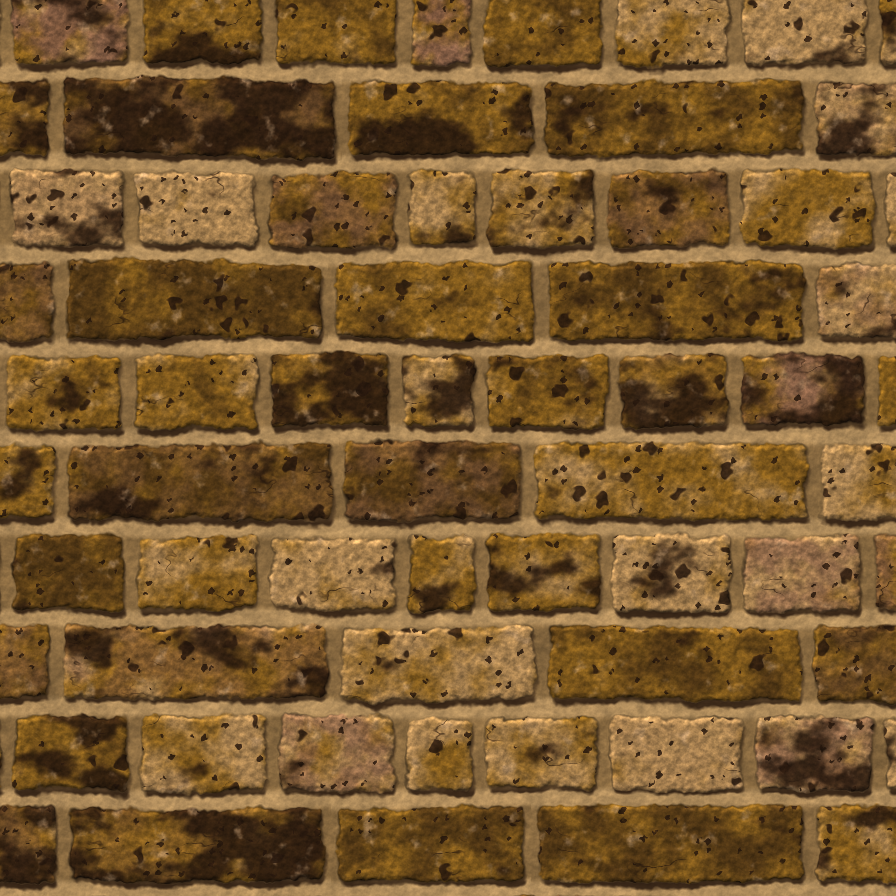
A three.js fragment shader for this texture:

```glsl
// Weathered stock-brick wall: ten courses alternating headers and stretchers.
// Joints come from a pitch formula with jitter; gradient noise chips the edges
// and stains the faces, and a light from above adds relief and cast shadows.
varying vec2 vUv;

const vec3 SAND   = vec3(0.65, 0.50, 0.31);
const vec3 OCHRE  = vec3(0.50, 0.35, 0.11);
const vec3 UMBER  = vec3(0.31, 0.21, 0.08);
const vec3 ROSE   = vec3(0.49, 0.34, 0.26);
const vec3 SOOT   = vec3(0.15, 0.09, 0.05);
const vec3 BLOOM  = vec3(0.72, 0.58, 0.43);
const vec3 MORTAR = vec3(0.69, 0.55, 0.36);
const vec3 RECESS = vec3(0.53, 0.41, 0.25);

const float COURSE = 0.1013;    // course pitch
const float TOP_CENTRE = 0.031; // centre of the top course, below the top edge
const vec2 LIGHT = vec2(-0.35, 0.94);

struct Brick { float dist; float bed; vec2 id; };

float hash(vec2 p) {
  vec3 q = fract(p.xyx * 0.1031);
  q += dot(q, q.yzx + 33.33);
  return fract((q.x + q.y) * q.z);
}

float cornerSlope(vec2 cell, vec2 offset) {
  float angle = 6.2832 * hash(cell);
  return dot(vec2(cos(angle), sin(angle)), offset);
}

float gradientNoise(vec2 p) {
  vec2 i = floor(p), f = p - i, e = vec2(1.0, 0.0);
  vec2 u = f * f * f * (f * (f * 6.0 - 15.0) + 10.0);
  return mix(mix(cornerSlope(i, f), cornerSlope(i + e, f - e), u.x),
             mix(cornerSlope(i + e.yx, f - e.yx), cornerSlope(i + e.xx, f - e.xx), u.x), u.y);
}

float fbm(vec2 p) {
  float sum = 0.0, amplitude = 1.0;
  for (int i = 0; i < 4; i++) {
    sum += amplitude * gradientNoise(p);
    p = mat2(1.6, 1.2, -1.2, 1.6) * p + 5.3;
    amplitude *= 0.5;
  }
  return sum;
}

// Upright joint k of a course; the step shortens one brick to a closer
float jointX(float k, float row) {
  float stretcher = 0.070 + 0.304 * k - 0.080 * step(1.5, k);
  float header = 0.003 + 0.148 * k - 0.063 * step(3.5, k);
  return mix(header, stretcher, mod(row, 2.0)) + 0.018 * (hash(vec2(k, row) + 7.0) - 0.5);
}

// Signed distance to the ragged brick around p, with its identity
Brick brickAt(vec2 p) {
  float y = (1.0 - p.y - TOP_CENTRE + 0.007 * gradientNoise(p * vec2(4.0, 7.0))) / COURSE + 0.5;
  float row = floor(y), left = -1.0, right = 2.0, index = -2.0;
  for (int i = -1; i < 9; i++) {
    float x = jointX(float(i), row);
    if (x <= p.x) { left = x; index = float(i); }
    else right = min(right, x);
  }
  vec2 id = vec2(index, row);
  vec2 halfSize = vec2(0.5 * (right - left) - 0.0085, 0.0425 - 0.003 * hash(id + 2.0));
  vec2 local = vec2(p.x - 0.5 * (left + right), (y - row - 0.5) * COURSE);
  local.y += 0.025 * (hash(id + 8.0) - 0.5) * local.x;
  vec2 d = abs(local) - halfSize + 0.006;
  float dist = length(max(d, 0.0)) + min(max(d.x, d.y), 0.0) - 0.006;
  dist += 0.006 * fbm(p * 30.0) + 0.002 * gradientNoise(p * 150.0);
  return Brick(dist, smoothstep(0.036, 0.045, abs(local.y)), id);
}

float relief(vec2 p, float dist) {
  return smoothstep(0.004, -0.006, dist) + 0.38 * fbm(p * 60.0);
}

// Scattered round holes, some cells left empty
float pits(vec2 p, float scale, float density) {
  vec2 q = p * scale + 0.35 * gradientNoise(p * scale * 2.5), cell = floor(q);
  vec2 centre = 0.5 + 0.4 * (vec2(hash(cell), hash(cell + 17.0)) - 0.5);
  float radius = 0.10 + 0.20 * hash(cell + 29.0);
  return step(hash(cell + 41.0), density) * smoothstep(radius + 0.08, radius - 0.04, length(q - cell - centre));
}

vec3 brickColor(vec2 p, vec2 id) {
  vec2 q = p + 7.0 * vec2(hash(id + 13.0), hash(id + 31.0));
  float stretcher = mod(id.y, 2.0);
  float tone = hash(id + 3.0) + 0.10 * stretcher + 0.55 * fbm(q * 17.0);
  vec3 color = mix(SAND, OCHRE, smoothstep(0.15, 0.65, tone));
  color = mix(color, UMBER, smoothstep(0.65, 1.15, tone));
  // Rosy clay, sooty burns and pale bloom
  float rosy = smoothstep(0.55, 0.85, hash(id + 5.0)) * (0.85 - 0.45 * stretcher);
  color = mix(color, ROSE, rosy * smoothstep(-0.4, 0.3, fbm(q * 22.0 + 4.0)));
  float burn = fbm(q * vec2(13.0, 19.0) + 9.0) + 0.75 * pow(hash(id + 11.0), 2.5);
  color = mix(color, SOOT, 0.85 * smoothstep(0.35, 0.75, burn));
  color = mix(color, BLOOM, 0.6 * smoothstep(0.25, 0.8, fbm(q * 38.0 + 2.0)));
  // Pits and hairline cracks
  float crack = smoothstep(0.05, 0.0, abs(fbm(q * vec2(14.0, 26.0))));
  crack *= smoothstep(0.15, 0.5, gradientNoise(q * 20.0 + 6.0));
  float holes = max(pits(q, 38.0, 0.14), pits(q + 3.0, 85.0, 0.16));
  return mix(color, SOOT, max(0.85 * holes, 0.65 * crack));
}

void main() {
  vec2 p = vUv;
  Brick brick = brickAt(p);
  float face = smoothstep(0.0012, -0.0012, brick.dist);
  vec3 mortar = mix(RECESS, MORTAR, brick.bed) * (1.0 + 0.14 * fbm(p * 24.0));
  vec3 color = mix(mortar, brickColor(p, brick.id), face);

  // Grain, relief and dark seams around the bricks
  vec2 lit = p + 0.002 * LIGHT;
  float slope = relief(p, brick.dist) - relief(lit, brickAt(lit).dist);
  color *= 1.0 + mix(0.13, 0.30, face) * fbm(p * 125.0);
  color *= clamp(1.0 + mix(0.6, 1.2, face) * slope, 0.45, 1.5);
  float seam = smoothstep(0.0028, 0.0, abs(brick.dist));
  color *= 1.0 - seam * (0.24 + 0.35 * gradientNoise(p * 32.0));

  // Bricks overhang the mortar and shade it
  float reach = 0.0065 + 0.007 * gradientNoise(p * vec2(9.0, 13.0));
  float shadow = smoothstep(0.002, -0.003, brickAt(p + reach * LIGHT).dist) * (1.0 - face);
  color = mix(color, SOOT, shadow * mix(0.40, 0.85, brick.bed));
  gl_FragColor = vec4(clamp(color, 0.0, 1.0), 1.0);
}
```
